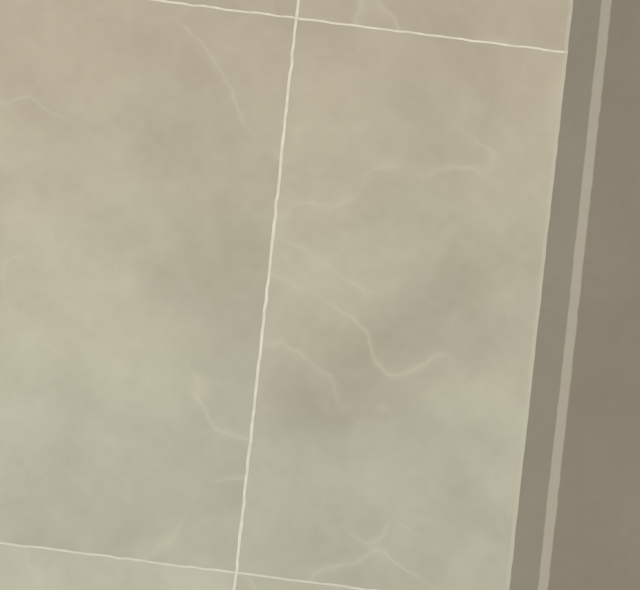
Give the GLSL for this texture, as a Shadertoy shader.

```glsl
// Large stone floor tiles seen slightly skewed, with thin pale grout and a
// painted border strip on the right. Skewed axes give the tile grid; layered
// value noise, soft stains and ridged veins give the clouded stone.

const vec2 TILE_SIZE = vec2(0.95, 0.953);
const float FLOOR_EDGE = 0.466;
const float STRIP_CENTER = 0.523;

const vec3 STONE_DARK = vec3(0.645, 0.620, 0.540);
const vec3 STONE_LIGHT = vec3(0.765, 0.745, 0.660);
const vec3 VEIN_COLOR = vec3(0.800, 0.775, 0.690);
const vec3 GROUT_COLOR = vec3(0.880, 0.860, 0.790);
const vec3 LIP_COLOR = vec3(0.750, 0.725, 0.650);
const vec3 GAP_COLOR = vec3(0.555, 0.528, 0.465);
const vec3 STRIP_COLOR = vec3(0.665, 0.635, 0.565);
const vec3 WALL_COLOR = vec3(0.540, 0.505, 0.445);

float hash(vec2 p) {
    return fract(sin(dot(p, vec2(127.1, 311.7))) * 43758.5453);
}

float noise(vec2 p) {
    vec2 i = floor(p), f = fract(p);
    f = f * f * (3.0 - 2.0 * f);
    return mix(mix(hash(i), hash(i + vec2(1, 0)), f.x),
               mix(hash(i + vec2(0, 1)), hash(i + vec2(1, 1)), f.x), f.y);
}

float fbm(vec2 p) {
    float sum = 0.0, amp = 0.5;
    for (int i = 0; i < 5; i++) {
        sum += amp * noise(p);
        p = mat2(1.6, 1.2, -1.2, 1.6) * p + 3.7;
        amp *= 0.5;
    }
    return sum / 0.97;
}

// Coverage of a line with the given half width at distance d
float line(float d, float halfWidth, float blur) {
    return 1.0 - smoothstep(halfWidth - blur, halfWidth + blur, abs(d));
}

// Soft elliptical patch
float stain(vec2 p, vec2 center, vec2 radius) {
    vec2 q = (p - center) / radius;
    return exp(-dot(q, q));
}

// Thin pale streaks running down to the right
float veins(vec2 p, vec2 seed) {
    vec2 warp = vec2(fbm(p * 5.0 + seed), fbm(p * 5.0 + seed + 9.0)) - 0.5;
    vec2 q = p + 0.14 * warp;
    float n = noise(vec2(q.x - q.y, 2.2 * (q.x + q.y)) * 4.5 + seed);
    float ridge = pow(1.0 - abs(2.0 * n - 1.0), 14.0);
    return ridge * smoothstep(0.46, 0.72, fbm(p * 6.0 + seed + 21.0));
}

vec3 stone(vec2 p, vec2 tileId) {
    vec2 seed = 17.0 * vec2(hash(tileId), hash(tileId + 5.3));
    vec2 warp = vec2(fbm(p * 4.0 + seed), fbm(p * 4.0 + seed + 4.0)) - 0.5;
    vec2 q = p + 0.16 * warp;

    // Clouding at three scales
    float tone = 0.60;
    tone += 0.55 * (fbm(q * 4.0 + seed) - 0.5);
    tone += 0.45 * (fbm(q * 13.0 + seed) - 0.5);
    tone += 0.20 * (fbm(p * 60.0) - 0.5);

    // Broad light and dark areas
    tone += 0.24 * stain(q, vec2(0.10, 0.36), vec2(0.28, 0.34));
    tone -= 0.40 * stain(q, vec2(0.56, 0.34), vec2(0.15, 0.10));
    tone -= 0.28 * stain(q, vec2(0.73, 0.44), vec2(0.13, 0.09));
    tone -= 0.22 * stain(q, vec2(0.35, 0.55), vec2(0.11, 0.17));
    tone -= 0.20 * smoothstep(0.65, 1.05, p.y);

    vec3 col = mix(STONE_DARK, STONE_LIGHT, clamp(tone, -0.1, 1.1));
    float warmth = smoothstep(0.1, 1.0, p.y + 0.3 * warp.x);
    col += mix(vec3(-0.010, 0.004, 0.004), vec3(0.012, -0.006, -0.008), warmth);
    return mix(col, VEIN_COLOR, 0.45 * veins(p, seed));
}

void mainImage(out vec4 fragColor, in vec2 fragCoord) {
    vec2 p = fragCoord / iResolution.y;
    float blur = max(0.8 / iResolution.y, 0.0008);

    // Skewed floor axes with a slight waver along the joints
    vec2 uv = vec2(p.x - 0.1087 * p.y - 0.397, p.y + 0.127 * p.x - 0.080);
    vec2 waver = 0.0022 * (vec2(noise(p.yx * 55.0), noise(p * 55.0)) - 0.5);
    vec2 cell = (uv + waver) / TILE_SIZE;
    vec2 joint = (fract(cell + 0.5) - 0.5) * TILE_SIZE;

    // Tiles and worn grout
    vec3 col = stone(p, floor(cell));
    float wear = 0.65 + 0.35 * noise(p * 90.0);
    float fade = mix(0.75, 1.0, smoothstep(0.0, 0.8, p.y));
    float grout = max(line(joint.x, 0.0024, blur), fade * line(joint.y, 0.0018, blur));
    col = mix(col, GROUT_COLOR, grout * wear);

    // Border: gap, painted strip and wall, with a chipped lip on the floor edge
    float grain = fbm(p * 9.0) + 0.5 * fbm(p * 70.0) - 0.75;
    float side = uv.x + 0.7 * waver.x;
    vec3 border = mix(GAP_COLOR, WALL_COLOR, smoothstep(-blur, blur, side - STRIP_CENTER));
    border = mix(border, STRIP_COLOR, line(side - STRIP_CENTER, 0.0085, 1.5 * blur));
    border += 0.03 * grain + 0.012 * (0.5 - p.y);
    col = mix(col, border, smoothstep(-blur, blur, side - FLOOR_EDGE));
    col = mix(col, LIP_COLOR, 0.8 * wear * line(side - FLOOR_EDGE + 0.003, 0.0032, 1.5 * blur));

    fragColor = vec4(col, 1.0);
}
```
